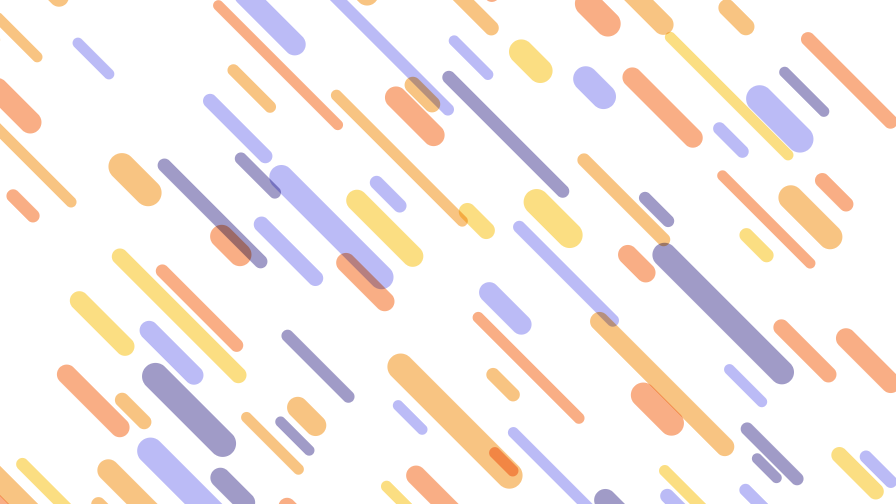
Write a Shadertoy shader that draws this pattern.

```glsl
// Scattered translucent rounded strokes falling diagonally over white.

#define LANE        0.060  // spacing between diagonal lanes, in canvas heights
#define PERIOD      0.390  // spacing of strokes along a lane
#define MIN_RADIUS  0.0105
#define MAX_RADIUS  0.0270
#define MIN_LENGTH  0.050
#define MAX_LENGTH  0.360
#define SIDE_JITTER 0.60   // share of the lane width
#define START_JITTER 0.70  // share of the period
#define SEED        3.7

const vec3 ORANGE   = vec3(0.973, 0.769, 0.510);
const vec3 SALMON   = vec3(0.976, 0.682, 0.522);
const vec3 LAVENDER = vec3(0.733, 0.733, 0.965);
const vec3 PURPLE   = vec3(0.627, 0.608, 0.780);
const vec3 YELLOW   = vec3(0.984, 0.871, 0.510);

float hash(vec2 p) {
    return fract(sin(dot(p + SEED, vec2(12.9898, 78.233))) * 43758.5453);
}

// Evenly spread value per cell, loosened by a little noise
float spread(vec2 id, vec2 steps) {
    return fract(dot(id, steps) + 0.25 * hash(id + steps * 10.0));
}

// Weighted choice of ink
vec3 inkColor(float pick) {
    if (pick < 0.28) return ORANGE;
    if (pick < 0.53) return LAVENDER;
    if (pick < 0.74) return SALMON;
    if (pick < 0.90) return PURPLE;
    return YELLOW;
}

// Distance to a capsule that starts at the origin and runs along x
float capsule(vec2 p, float len, float radius) {
    return length(vec2(p.x - clamp(p.x, 0.0, len), p.y)) - radius;
}

void mainImage(out vec4 fragColor, in vec2 fragCoord) {
    float pixel = 1.0 / iResolution.y;
    vec2 p = fragCoord * pixel;

    // x runs down to the right along the strokes, y across them
    vec2 q = vec2(p.x - p.y, p.x + p.y) * sqrt(0.5);
    float homeLane = floor(q.y / LANE);
    vec3 color = vec3(1.0);

    for (int j = -1; j <= 1; j++) {
        float lane = homeLane + float(j);
        float shift = hash(vec2(lane, 17.0)) * PERIOD;
        float homeCell = floor((q.x - shift) / PERIOD);

        for (int i = -1; i <= 1; i++) {
            vec2 id = vec2(homeCell + float(i), lane);

            // Place and size of this stroke
            vec2 start = vec2(
                shift + (id.x + START_JITTER * hash(id)) * PERIOD,
                (lane + 0.5 + SIDE_JITTER * (hash(id + 31.0) - 0.5)) * LANE);
            float thick = spread(id, vec2(0.414, 0.732));
            float stretch = spread(id, vec2(0.236, 0.646));
            float radius = mix(MIN_RADIUS, MAX_RADIUS, thick * thick);
            float len = mix(MIN_LENGTH, MAX_LENGTH, stretch * stretch);

            // Inks multiply where strokes cross
            float d = capsule(q - start, len, radius);
            float cover = clamp(0.5 - d / pixel, 0.0, 1.0);
            vec3 ink = inkColor(spread(id, vec2(0.755, 0.570)));
            color *= mix(vec3(1.0), ink, cover);
        }
    }
    fragColor = vec4(color, 1.0);
}
```
